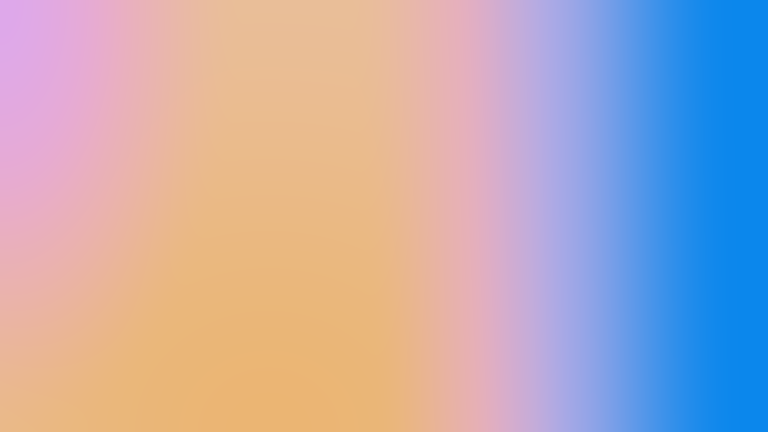
Write a WebGL 2 fragment shader that draws this background.

```glsl
#version 300 es
precision highp float;

uniform vec2 u_resolution;
out vec4 fragColor;

const vec3 AMBER = vec3(0.92, 0.71, 0.45);
const vec3 SAND = vec3(0.915, 0.745, 0.60);
const vec3 PINK = vec3(0.915, 0.67, 0.80);
const vec3 LILAC = vec3(0.87, 0.66, 0.92);
const vec3 ROSE = vec3(0.90, 0.68, 0.76);
const vec3 LAVENDER = vec3(0.70, 0.67, 0.90);
const vec3 AZURE = vec3(0.045, 0.53, 0.925);

// Distance scaled separately along each axis
float ovalDistance(vec2 p, vec2 center, vec2 radius) {
    return length((p - center) / radius);
}

// Blend towards a tint as position runs from start to end
vec3 blendAcross(vec3 base, vec3 tint, float start, float end, float position) {
    return mix(base, tint, smoothstep(start, end, position));
}

// Warm pool rising from the lower edge
vec3 warmField(vec2 uv) {
    float spread = ovalDistance(uv, vec2(0.35, 0.0), vec2(0.62, 1.0));
    return blendAcross(AMBER, SAND, 0.0, 1.1, spread);
}

// Pink and lilac glow in the upper left corner
vec3 addCornerGlow(vec3 base, vec2 uv) {
    float reach = ovalDistance(uv, vec2(0.0, 1.0), vec2(0.182, 0.613));
    vec3 color = blendAcross(PINK, base, 0.5, 1.75, reach);
    return blendAcross(LILAC, color, 0.0, 1.0, reach);
}

// Slightly leaning bands that cool towards the right edge
vec3 addCoolBands(vec3 base, vec2 uv) {
    float lean = uv.y - 0.5;
    vec3 color = blendAcross(base, ROSE, 0.47, 0.66, uv.x + 0.035 * lean);
    color = blendAcross(color, LAVENDER, 0.60, 0.74, uv.x + 0.025 * lean);
    return blendAcross(color, AZURE, 0.685, 0.96, uv.x + 0.01 * lean);
}

void main() {
    vec2 uv = gl_FragCoord.xy / u_resolution;
    vec3 color = addCornerGlow(warmField(uv), uv);
    fragColor = vec4(addCoolBands(color, uv), 1.0);
}
```
